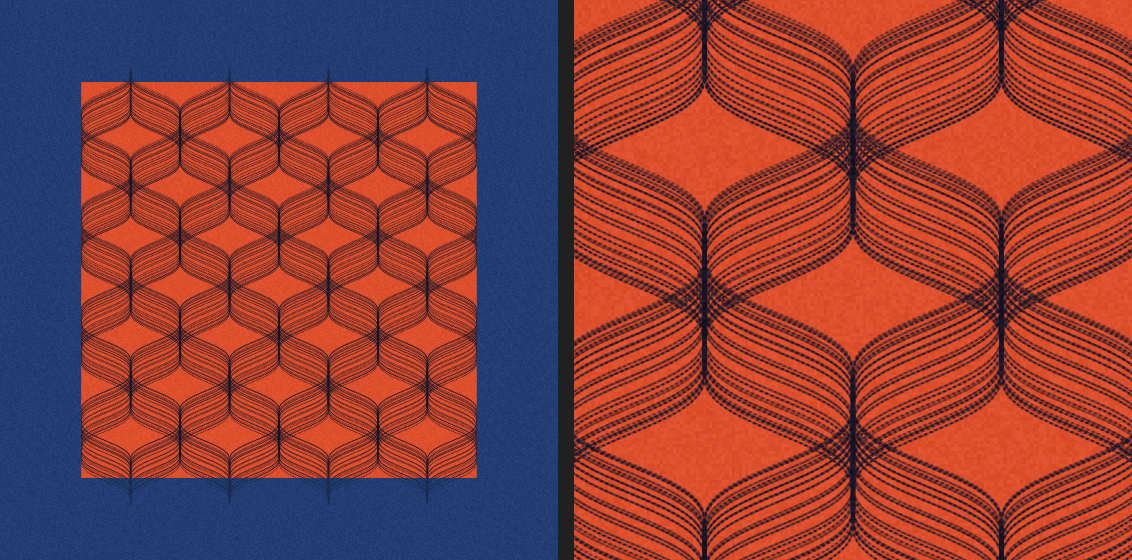
Left, the full canvas; right, a detail of the centre.
This pattern is drawn by a WebGL 2 fragment shader. Its source:

```glsl
#version 300 es
precision highp float;
// Ogee lattice of fine dotted strands on an orange square with a wide blue border.

uniform vec2 u_resolution;
out vec4 outColor;

const float PI = 3.14159265;
const vec3 BLUE = vec3(0.13, 0.24, 0.45);
const vec3 ORANGE = vec3(0.87, 0.31, 0.175);
const vec3 INK = vec3(0.08, 0.08, 0.15);

const vec2 HALF_SIZE = vec2(0.3545, 0.3535); // half extent of the square
const float REPEATS = 4.0;                   // repeats across and down
const float PERIOD = 2.0 * HALF_SIZE.x / REPEATS;
const float FIRST_NODE = 0.1563;             // top row of nodes, from the top
const int STRANDS = 24;
const float SPREAD = 0.0365;                 // vertical half spread of a bundle
const float DRIFT = 0.014;                   // change of spacing down the square
const float OVERSHOOT = 1.015;               // strands cross slightly at nodes
const float HALF_WIDTH = 0.0007;
const float DOT_PITCH = 0.0044;
const float GRAIN_CELLS = 512.0;
const float GRAIN = 0.05;
const float BORDER_INK = 0.55;               // ink strength outside the square

float hash(vec2 p) {
    return fract(sin(dot(p, vec2(12.9898, 78.233))) * 43758.5453);
}

// Ink of one strand; cellX is 0 on one column of nodes and 1 on the next.
float strand(float cellX, float y, float id, float px) {
    float jitter = hash(vec2(id, 1.7)) - 0.5;
    float v = (id + 0.5 + 0.9 * jitter) / float(STRANDS) * 2.0 - 1.0;
    float shift = SPREAD * sin(1.4 * v);
    shift += DRIFT * (hash(vec2(id, 5.3)) - 0.5) * (y - 0.5);
    float rowY = (y - FIRST_NODE - shift) / PERIOD;

    // Wave with long upright ends and a flat crossing
    float phase = 2.0 * PI * rowY;
    float c = cos(phase);
    float s = sin(phase);
    float wave = 0.5 - 0.5 * OVERSHOOT * (1.5 * c - 0.5 * c * c * c);
    wave = 1.0 - abs(1.0 - abs(wave));
    float slope = 0.75 * PI * s * s * s;
    float d = abs(cellX - wave) * 0.5 * PERIOD / sqrt(1.0 + slope * slope);
    float line = clamp((HALF_WIDTH - d) / px + 0.5, 0.0, 1.0);
    line *= min(1.0, 2.0 * HALF_WIDTH / px + 0.3);

    // Dots along the strand
    float along = cellX * 0.5 * PERIOD + sign(s) * y;
    float dots = 0.5 + 0.5 * sin(2.0 * PI * along / DOT_PITCH + 6.0 * id);
    float dotDepth = mix(0.25, 0.85, hash(vec2(id, 9.1)));
    float strength = mix(0.5, 1.0, hash(vec2(id, 3.9)));

    // Strands start and end at the outer nodes
    float feather = px / PERIOD;
    float ends = smoothstep(-feather, feather, rowY)
               * smoothstep(-feather, feather, REPEATS - rowY);
    return line * strength * (1.0 - dotDepth * dots) * ends;
}

void main() {
    vec2 uv = gl_FragCoord.xy / u_resolution;
    vec2 p = vec2(uv.x, 1.0 - uv.y);
    float px = 1.0 / min(u_resolution.x, u_resolution.y);

    // Square on the border
    vec2 edge = clamp((HALF_SIZE - abs(p - 0.5)) / px + 0.5, 0.0, 1.0);
    float square = edge.x * edge.y;
    vec3 color = mix(BLUE, ORANGE, square);

    // Mirrored bundles of strands
    float column = (p.x - 0.5 + HALF_SIZE.x) / PERIOD;
    float cellX = 2.0 * abs(fract(column) - 0.5);
    float clear = 1.0;
    for (int i = 0; i < STRANDS; i++) {
        clear *= 1.0 - strand(cellX, p.y, float(i), px);
    }
    float ink = (1.0 - clear) * edge.x * mix(BORDER_INK, 1.0, square);
    color = mix(color, INK, ink);

    // Print grain
    vec2 grainCell = mod(floor(uv * GRAIN_CELLS), GRAIN_CELLS);
    color += GRAIN * (hash(grainCell) - 0.5);
    outColor = vec4(color, 1.0);
}
```
